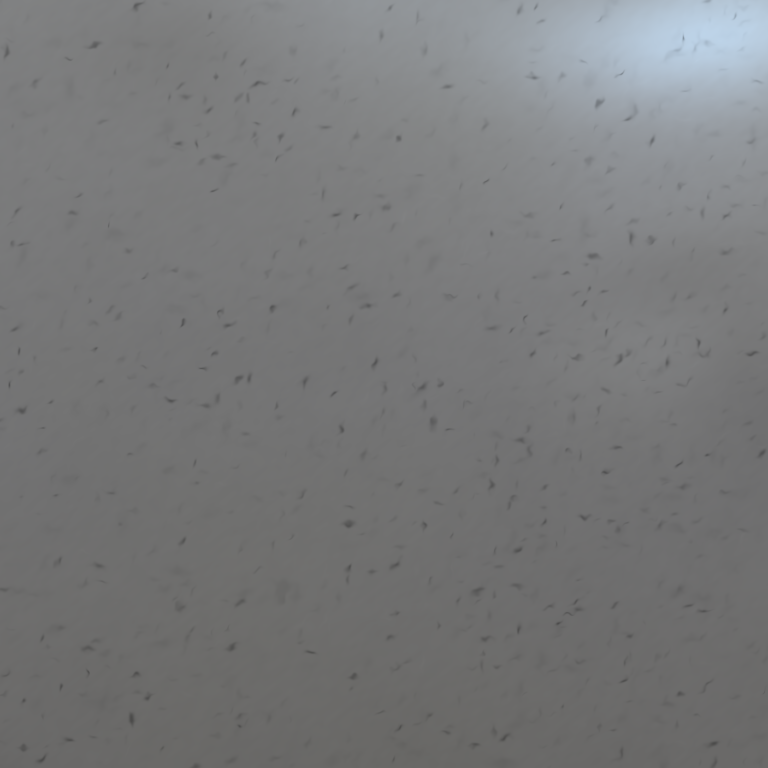
Write a three.js fragment shader that draws this texture.

```glsl
// Draws a softly lit grey stone slab with small dark slanted flecks and a cool glow at the upper right.
varying vec2 vUv;

const float SHADE_BOTTOM = 0.407;
const float SHADE_TOP = 0.503;
const float COOL_START = 0.44;           // brightness where the tint turns blue
const vec2 COOL_TINT = vec2(0.95, 1.8);  // green and blue gain in the lights
const vec3 WARM_TINT = vec3(0.004, 0.001, -0.006);
const float FLECK_ANGLE = 0.68;
const float ANGLE_SPREAD = 0.9;
const float FLECK_DEPTH = 0.17;
const float SMUDGE_DEPTH = 0.034;
const float MOTTLE_DEPTH = 0.012;
const float GRAIN_DEPTH = 0.007;

float hash(vec2 p) {
  vec3 q = fract(vec3(p.xyx) * 0.1031);
  q += dot(q, q.yzx + 33.33);
  return fract((q.x + q.y) * q.z);
}

float noise(vec2 p) {
  vec2 cell = floor(p);
  vec2 f = fract(p);
  f = f * f * (3.0 - 2.0 * f);
  float low = mix(hash(cell), hash(cell + vec2(1.0, 0.0)), f.x);
  float high = mix(hash(cell + vec2(0.0, 1.0)), hash(cell + vec2(1.0, 1.0)), f.x);
  return mix(low, high, f.y);
}

float fbm(vec2 p) {
  float sum = 0.0;
  float gain = 0.5;
  for (int i = 0; i < 4; i++) {
    sum += gain * noise(p);
    p = p * 2.03 + 17.3;
    gain *= 0.5;
  }
  return sum;
}

vec2 rotate(vec2 p, float angle) {
  float c = cos(angle);
  float s = sin(angle);
  return vec2(c * p.x + s * p.y, c * p.y - s * p.x);
}

// Soft elliptical patch of light or shade
float patchAt(vec2 uv, vec2 center, vec2 radius, float angle) {
  vec2 d = rotate(uv - center, angle) / radius;
  return exp(-dot(d, d));
}

// Scattered slanted grains, denser in some regions
float flecks(vec2 uv, float cells, vec2 size, float share, float seed) {
  vec2 home = floor(uv * cells);
  float total = 0.0;
  for (int y = -1; y <= 1; y++) {
    for (int x = -1; x <= 1; x++) {
      vec2 id = home + vec2(float(x), float(y));
      vec2 key = id + seed;
      vec2 center = (id + vec2(hash(key + 11.0), hash(key + 37.0))) / cells;
      float crowd = smoothstep(0.25, 0.75, noise(center * 8.0 + seed)) + 0.5 * center.x;
      float present = step(hash(key + 53.0), share * (0.35 + crowd));
      float angle = FLECK_ANGLE + (hash(key + 71.0) - 0.5) * 2.0 * ANGLE_SPREAD;
      float scale = mix(0.6, 1.25, hash(key + 89.0));
      float strength = mix(0.12, 1.0, pow(hash(key + 107.0), 2.5));
      total += present * strength * patchAt(uv, center, size * scale, angle);
    }
  }
  return min(total, 1.0);
}

// Broad lighting across the slab
float lighting(vec2 uv) {
  vec2 p = uv + 0.05 * (vec2(fbm(uv * 4.0), fbm(uv * 4.0 + 31.0)) - 0.47);
  float light = mix(SHADE_BOTTOM, SHADE_TOP, p.y);
  light += 0.165 * patchAt(p, vec2(0.93, 0.955), vec2(0.23, 0.085), 0.12);
  light += 0.085 * patchAt(p, vec2(0.98, 0.89), vec2(0.36, 0.24), 0.3);
  light += 0.060 * patchAt(p, vec2(0.52, 1.02), vec2(0.24, 0.13), 0.1);
  light += 0.028 * patchAt(p, vec2(0.83, 0.54), vec2(0.13, 0.09), 0.3);
  light -= 0.030 * patchAt(p, vec2(0.89, 0.64), vec2(0.13, 0.06), 0.2);
  light -= 0.022 * patchAt(p, vec2(0.24, 0.93), vec2(0.16, 0.08), 0.0);
  light -= 0.020 * patchAt(p, vec2(1.0, 0.48), vec2(0.07, 0.1), 0.0);
  return light;
}

void main() {
  vec2 uv = vUv;
  float light = lighting(uv);

  // Faint mottling and slanted grain
  light += MOTTLE_DEPTH * (fbm(uv * 9.0) - 0.47);
  light += GRAIN_DEPTH * (noise(rotate(uv, FLECK_ANGLE) * vec2(70.0, 150.0)) - 0.5);

  // Cool lights and neutral darks
  float excess = max(light - COOL_START, 0.0);
  vec3 color = vec3(light, light + COOL_TINT * excess * excess);
  color += WARM_TINT * (1.0 - smoothstep(0.0, 0.5, uv.y));
  color.b += 0.014 * (fbm(uv * 3.5 + 5.0) - 0.4);

  // Warped grains over wider, paler smudges
  vec2 bend = vec2(noise(uv * 130.0), noise(uv * 130.0 + 43.0)) - 0.5;
  vec2 p = uv + 0.006 * bend;
  float dark = FLECK_DEPTH * flecks(p, 48.0, vec2(0.0062, 0.0027), 0.25, 3.0);
  dark += SMUDGE_DEPTH * flecks(p, 34.0, vec2(0.012, 0.0055), 0.4, 131.0);
  float pale = 0.016 * flecks(p, 40.0, vec2(0.011, 0.0024), 0.22, 257.0);

  gl_FragColor = vec4(color * (1.0 + pale - 1.7 * dark), 1.0);
}
```
